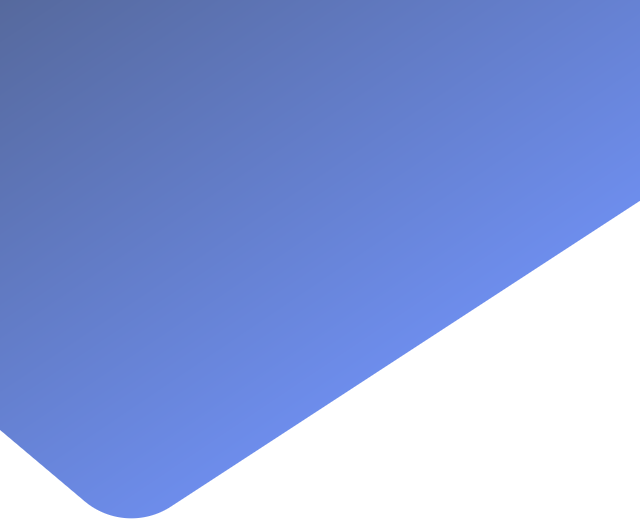
This background is drawn by a Shadertoy shader. Its source:

```glsl
#define CORNER_CENTER vec2(0.2526, 0.1426)
#define CORNER_RADIUS 0.1394
#define RIGHT_EDGE vec2(0.8377, 0.5461)
#define LEFT_EDGE vec2(-0.7646, 0.6445)
#define GRADIENT_AXIS vec2(0.56, -0.83)
#define GRADIENT_LENGTH 1.018
#define SLATE_BLUE vec3(0.337, 0.412, 0.616)
#define BRIGHT_BLUE vec3(0.430, 0.555, 0.930)
#define PAPER_WHITE vec3(1.0)

// Signed distance to a wedge that opens upward, with a rounded tip
float roundedWedge(vec2 p, vec2 rightEdge, vec2 leftEdge, float radius) {
    float rightSide = dot(p, vec2(rightEdge.y, -rightEdge.x));
    float leftSide = dot(p, vec2(-leftEdge.y, leftEdge.x));
    bool nearTip = dot(p, rightEdge) < 0.0 && dot(p, leftEdge) < 0.0;
    return (nearTip ? length(p) : max(rightSide, leftSide)) - radius;
}

void mainImage(out vec4 fragColor, in vec2 fragCoord) {
    // Canvas height is one unit
    vec2 uv = fragCoord / iResolution.y;
    float pixel = 1.0 / iResolution.y;

    // Diagonal gradient from the upper left corner
    float along = dot(uv - vec2(0.0, 1.0), GRADIENT_AXIS) / GRADIENT_LENGTH;
    vec3 panel = mix(SLATE_BLUE, BRIGHT_BLUE, clamp(along, 0.0, 1.0));

    // Panel over paper with a smooth edge
    float dist = roundedWedge(uv - CORNER_CENTER, RIGHT_EDGE, LEFT_EDGE, CORNER_RADIUS);
    float coverage = clamp(0.5 - dist / pixel, 0.0, 1.0);
    fragColor = vec4(mix(PAPER_WHITE, panel, coverage), 1.0);
}
```
